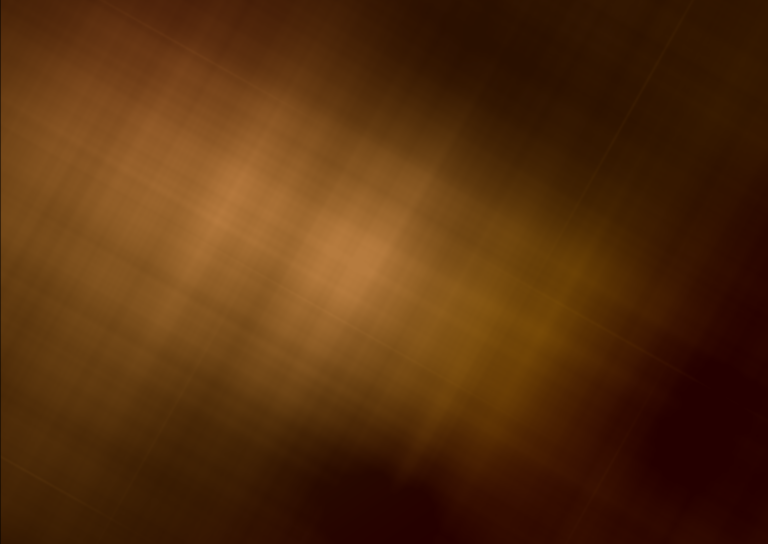
Give the GLSL for this background, as a WebGL 1 fragment shader.

```glsl
precision highp float;
// Warm amber glow on a dark brown ground, brushed with two crossing sets of
// soft diagonal light streaks. Broad Gaussian glows set the light level, then
// stretched gradient noise and a few hairlines add the woven texture.

uniform vec2 u_resolution;

vec2 gradientAt(vec2 cell) {
  float angle = 6.2832 * fract(sin(dot(cell, vec2(127.1, 311.7))) * 4375.85);
  return vec2(cos(angle), sin(angle));
}

float gradientNoise(vec2 p) {
  vec2 i = floor(p), f = fract(p);
  vec2 s = f * f * f * (f * (f * 6.0 - 15.0) + 10.0);
  float a = dot(gradientAt(i), f);
  float b = dot(gradientAt(i + vec2(1, 0)), f - vec2(1, 0));
  float c = dot(gradientAt(i + vec2(0, 1)), f - vec2(0, 1));
  float d = dot(gradientAt(i + vec2(1, 1)), f - vec2(1, 1));
  return mix(mix(a, b, s.x), mix(c, d, s.x), s.y);
}

float glow(vec2 p, vec2 center, vec2 radius) {
  vec2 d = (p - center) / radius;
  return exp(-dot(d, d));
}

// Layers of streaks: p.x runs across them, p.y along them
float streaks(vec2 p) {
  float sum = 0.0, amount = 0.13, frequency = 8.0;
  for (int i = 0; i < 4; i++) {
    sum += amount * gradientNoise(vec2(p.x * frequency, p.y * 1.3) + float(i) * 17.3);
    amount *= 0.6;
    frequency *= 2.3;
  }
  return sum;
}

// A thin line that fades in and out softly along its length
float hairline(vec2 p, float offset, float middle, float halfLength) {
  return glow(p, vec2(offset, middle), vec2(0.0028, halfLength));
}

void main() {
  vec2 uv = gl_FragCoord.xy / u_resolution.y;

  // Frame aligned with the streaks: x down to the right, y up to the right
  vec2 q = uv - vec2(0.58, 0.53);
  vec2 p = vec2(dot(q, vec2(0.87, -0.49)), dot(q, vec2(0.49, 0.87)));

  // Broad areas of light and shade
  float light = 0.06;
  light += 0.83 * glow(p, vec2(0.0), vec2(0.5, 0.27));
  light += 0.36 * glow(p, vec2(-0.45, -0.2), vec2(0.35, 0.4));
  light += 0.16 * glow(p, vec2(0.44, 0.16), vec2(0.2, 0.17));
  light += 0.10 * glow(p, vec2(0.08, 0.02), vec2(0.13, 0.15));
  light += 0.10 * glow(p, vec2(-0.24, -0.45), vec2(0.13, 0.2));
  light -= 0.26 * glow(p, vec2(0.32, -0.31), vec2(0.18, 0.14));
  light -= 0.17 * glow(p, vec2(0.72, 0.06), vec2(0.2, 0.2));
  light -= 0.10 * glow(p, vec2(0.08, 0.45), vec2(0.2, 0.12));

  // Soft bands of light
  light += 0.07 * glow(p, vec2(-0.185, -0.05), vec2(0.04, 0.25));
  light += 0.07 * glow(p, vec2(0.1, 0.12), vec2(0.025, 0.26));
  light += 0.06 * glow(p, vec2(0.34, -0.2), vec2(0.02, 0.25));
  light += 0.06 * glow(p, vec2(0.12, 0.21), vec2(0.5, 0.025));
  light += 0.05 * glow(p, vec2(-0.4, -0.11), vec2(0.3, 0.03));

  // Woven texture, strongest where it is bright
  float weave = streaks(p) + streaks(p.yx + 5.7);
  light += weave * (0.3 + 0.65 * clamp(light, 0.0, 1.0));

  // Hairlines along both directions
  float lines = hairline(p.yx, 0.216, -0.4, 0.25)
    + hairline(p.yx, -0.605, -0.25, 0.16)
    + 0.7 * hairline(p.yx, -0.08, 0.1, 0.35)
    + 0.7 * hairline(p.yx, 0.143, 0.6, 0.25)
    + hairline(p, 0.373, 0.55, 0.3)
    + 0.6 * hairline(p, 0.66, -0.08, 0.2)
    + 0.5 * hairline(p, -0.09, -0.45, 0.25);
  light = clamp(light + 0.055 * lines, 0.0, 1.1);

  // Brown to gold, with deep red shade at lower right and less blue at right
  float redness = smoothstep(0.2, 0.65, p.x - 0.5 * p.y);
  vec3 shade = mix(vec3(0.165, 0.063, 0.0), vec3(0.145, 0.0, 0.0), redness);
  vec3 gold = vec3(0.665, 0.445, 0.0);
  vec3 color = mix(shade, gold, light);
  color.b = 0.21 * pow(light, 1.5) * (1.0 - 0.8 * smoothstep(0.1, 0.5, p.x));

  // Rosy tint at upper left
  color += vec3(0.02, -0.02, 0.015) * glow(uv, vec2(0.3, 0.95), vec2(0.35, 0.25));

  // Narrow dark margin at the left
  color *= 0.35 + 0.65 * smoothstep(0.0, 0.003, uv.x);

  gl_FragColor = vec4(clamp(color, 0.0, 1.0), 1.0);
}
```
